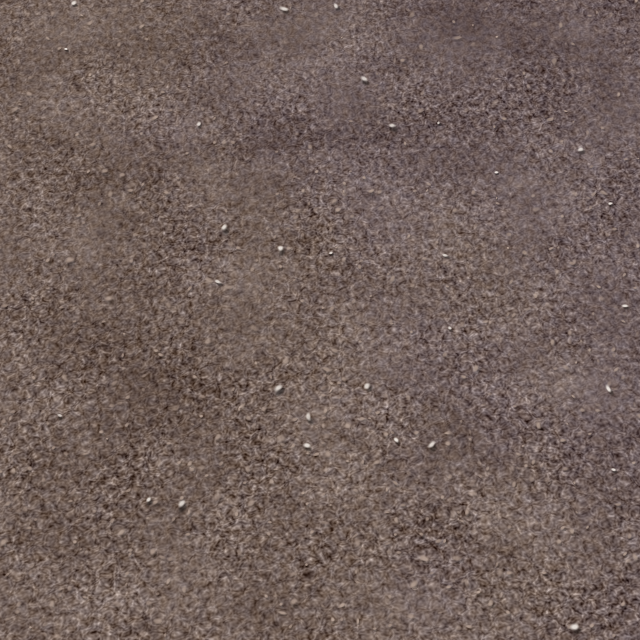
Give the GLSL for this texture, as a three.js fragment shader.

```glsl
varying vec2 vUv;

#define BROWN vec3(0.444, 0.378, 0.348)
#define MAUVE vec3(0.428, 0.366, 0.362)
#define PALE_STONE vec3(0.68, 0.60, 0.55)
#define WHITE_STONE vec3(0.93, 0.90, 0.87)
#define GRAIN_FREQ 112.0
#define GRAIN_CONTRAST 0.225
#define CLUMP_CONTRAST 0.045
#define BLOTCH_CONTRAST 0.060
#define STAIN_DEPTH 0.060
#define TINT_SPREAD 0.040

vec2 hash2(vec2 p) {
  vec3 q = fract(p.xyx * vec3(0.1031, 0.1030, 0.0973));
  q += dot(q, q.yzx + 33.33);
  return fract((q.xx + q.yz) * q.zy);
}

vec2 gradientDir(vec2 cell) {
  float a = 6.2832 * hash2(cell).x;
  return vec2(cos(a), sin(a));
}

float gradientNoise(vec2 p) {
  vec2 i = floor(p), f = fract(p);
  vec2 u = f * f * f * (f * (f * 6.0 - 15.0) + 10.0);
  vec2 e = vec2(1.0, 0.0);
  float a = dot(gradientDir(i), f);
  float b = dot(gradientDir(i + e.xy), f - e.xy);
  float c = dot(gradientDir(i + e.yx), f - e.yx);
  float d = dot(gradientDir(i + e.xx), f - e.xx);
  return mix(mix(a, b, u.x), mix(c, d, u.x), u.y);
}

float fbm(vec2 p) {
  float sum = 0.0, weight = 1.0;
  for (int i = 0; i < 4; i++) {
    sum += weight * gradientNoise(p);
    p = mat2(1.6, 1.2, -1.2, 1.6) * p + 17.3;
    weight *= 0.6;
  }
  return sum;
}

float segmentDistance(vec2 p, vec2 a, vec2 b) {
  vec2 ab = b - a;
  return length(p - a - ab * clamp(dot(p - a, ab) / dot(ab, ab), 0.0, 1.0));
}

float softSpot(vec2 p, vec2 center, float radius) {
  vec2 d = (p - center) / radius;
  return exp(-dot(d, d));
}

// One jittered, rotated pebble per occupied cell: coverage, shadow, brightness
vec3 pebbles(vec2 p, float cells, float share, float radius) {
  vec2 id = floor(p * cells);
  vec2 rnd = hash2(id + cells * 3.7);
  vec2 shape = hash2(id + cells * 7.1 + 51.0);
  vec2 d = (fract(p * cells) - mix(vec2(0.35), vec2(0.65), shape)) / cells;
  float a = 0.6 + 2.4 * (rnd.y - 0.5);
  mat2 turn = mat2(cos(a), -sin(a), sin(a), cos(a));
  float r = radius * mix(0.6, 1.2, shape.x);
  vec2 stretch = vec2(mix(0.7, 1.0, shape.y), 1.2);
  float body = length(turn * d * stretch);
  float shade = length(turn * (d + vec2(-0.5, 1.1) * r) * stretch);
  float present = step(rnd.x, share);
  return vec3(present * (1.0 - smoothstep(r * 0.3, r * 1.3, body)),
              present * (1.0 - smoothstep(r * 0.4, r * 1.5, shade)),
              fract(rnd.y * 7.0 + shape.y));
}

void main() {
  vec2 uv = vUv;

  // Ground recedes slightly: grains shrink towards the top
  vec2 ground = vec2((uv.x - 0.5) * (1.0 + 0.3 * uv.y), uv.y * (1.05 + 0.2 * uv.y)) + 1.0;
  vec2 warp = vec2(gradientNoise(ground * 55.0), gradientNoise(ground * 55.0 + 9.0));
  ground += 0.004 * warp;

  // Broad tint and blotches
  float cloud = fbm(uv * 3.2 + 4.0);
  float mauveness = smoothstep(0.55, 1.35, uv.x + 0.6 * uv.y + 0.5 * cloud);
  vec3 color = mix(BROWN, MAUVE, mauveness);
  color += BLOTCH_CONTRAST * fbm(uv * vec2(5.0, 8.0) + 31.0);

  // Dark stains and a faint rising streak, against lighter ground
  float streak = segmentDistance(uv, vec2(0.09, 0.72), vec2(0.60, 0.80));
  float stain = softSpot(uv, vec2(0.25, 0.43), 0.16) + 0.7 * softSpot(uv, vec2(0.45, 0.24), 0.10);
  stain += 0.6 * softSpot(uv, vec2(0.85, 1.0), 0.22) + 0.5 * softSpot(uv, vec2(1.0, 0.25), 0.12);
  stain += 0.7 * exp(-streak * streak * 1600.0);
  color -= STAIN_DEPTH * stain * (0.8 + 0.8 * cloud);
  color += 0.018 * softSpot(uv, vec2(0.7, 0.55), 0.4);

  // Clumps of a few grains
  color += CLUMP_CONTRAST * fbm(ground * 24.0 + 60.0);

  // Fine grain in three sizes, leaning to the upper right
  vec2 lean = vec2(0.85 * ground.x + 0.5 * ground.y, 1.0 * ground.y - 0.55 * ground.x);
  float grain = 0.50 * gradientNoise(lean * GRAIN_FREQ * 0.62 + 23.0);
  grain += 0.70 * gradientNoise(ground * GRAIN_FREQ * 1.1);
  grain += 0.65 * gradientNoise(lean * GRAIN_FREQ * 1.9 + 71.0);
  float roughness = mix(1.2, 0.85, uv.y) + 0.7 * gradientNoise(uv * 9.0 + 13.0);
  color += GRAIN_CONTRAST * roughness * (grain + 0.35 * grain * abs(grain));
  float hue = gradientNoise(ground * GRAIN_FREQ * 0.6 + 140.0);
  color += TINT_SPREAD * hue * vec3(0.5, 0.1, -0.6);

  // Pale grit, denser towards the bottom, in three sizes
  float nearness = 1.0 - smoothstep(0.1, 0.95, uv.y);
  for (int i = 0; i < 3; i++) {
    float size = float(i);
    vec3 grit = pebbles(ground + size * 0.37 + 2.0, 76.0 - 19.0 * size,
                        mix(0.02, 0.075, nearness), 0.0040 + 0.0009 * size);
    color *= 1.0 - 0.2 * grit.y * grit.z;
    color = mix(color, PALE_STONE + 0.10 * hue, grit.x * mix(0.3, 0.95, grit.z));
  }

  // Rare bright stones
  vec3 bright = pebbles(ground + 5.0, 19.0, 0.06, 0.0054);
  color *= 1.0 - 0.4 * bright.y;
  color = mix(color, WHITE_STONE, bright.x * mix(0.75, 1.0, bright.z));

  gl_FragColor = vec4(clamp(color, 0.0, 1.0), 1.0);
}
```
